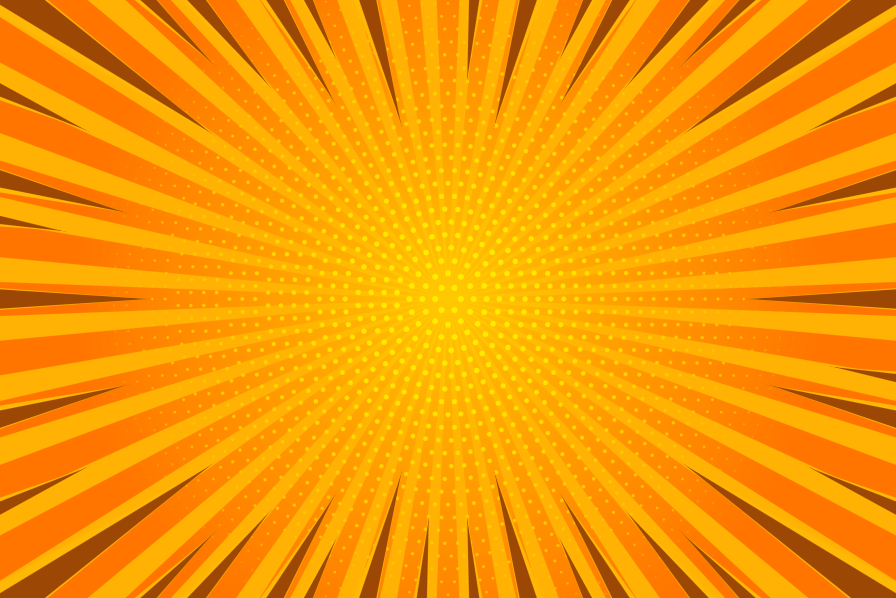
Give the GLSL for this background, as a Shadertoy shader.

```glsl
// Comic burst: alternating amber and orange rays around a glowing centre,
// halftone dots on concentric rings that shrink outwards, and dark spikes
// pointing inwards, mirrored from one quadrant and laid on a 5 degree grid.

const float TAU = 6.283185;

// Coverage of a shape from its signed distance
float fill(float dist, float pixel) {
    return smoothstep(0.75 * pixel, -0.75 * pixel, dist);
}

// Light rays: signed distance across the nearest one
float rayDistance(float radius, float angle) {
    float cell = fract(angle * 48.0 / TAU) - 0.5;
    return (abs(cell) - 0.21) * radius * TAU / 48.0;
}

// Halftone: each ring holds as many dots as its circumference allows
float dotDistance(float radius, float angle) {
    float spacing = 0.0215;
    float ring = max(1.0, round(radius / spacing));
    float count = floor(TAU * ring);
    float cell = fract(angle * count / TAU + 0.5) - 0.5;
    vec2 offset = vec2(radius - ring * spacing, cell * TAU / count * radius);
    return length(offset) - 0.0051 * pow(max(0.0, 1.0 - radius / 0.66), 0.6);
}

// Spikes: x is the bright rim coverage, y the dark core coverage
vec2 spikes(vec2 p, float pixel) {
    // Distance of each tip from the centre; 9 leaves the slot empty
    float reach[18] = float[](0.50, 9.0, 0.656, 0.559, 9.0, 0.67,
                              9.0, 0.486, 9.0, 0.559, 0.468, 9.0,
                              0.382, 0.446, 9.0, 0.304, 9.0, 0.37);
    vec2 q = abs(p);
    vec2 cover = vec2(0.0);
    for (int i = 0; i < 18; i++) {
        // Two slots break the mirror symmetry
        if (i == 2 && p.x * p.y > 0.0) continue;
        if (i == 17 && p.x < 0.0 && p.y > 0.0) continue;
        float angle = float(i) * TAU / 72.0;
        vec2 dir = vec2(cos(angle), sin(angle));
        float along = dot(q, dir) - reach[i];
        float side = dir.x * q.y - dir.y * q.x;
        float rim = abs(side + 0.015 * along) - 0.088 * along;
        float core = abs(side) - 0.065 * along;
        cover = max(cover, vec2(fill(rim, pixel), fill(core, pixel)));
    }
    return cover;
}

void mainImage(out vec4 fragColor, in vec2 fragCoord) {
    float pixel = 1.0 / iResolution.y;
    vec2 p = (fragCoord - 0.5 * iResolution.xy) * pixel;
    float radius = length(p);
    float angle = atan(p.y, p.x);

    // Glow fading from yellow to orange, with rays that stay amber
    vec3 glow = vec3(1.0, 0.79, 0.005);
    vec3 orange = mix(glow, vec3(1.0, 0.46, 0.0), pow(min(radius / 0.62, 1.0), 0.9));
    vec3 amber = mix(glow, vec3(1.0, 0.70, 0.01), smoothstep(0.0, 0.3, radius));
    vec3 color = mix(orange, amber, fill(rayDistance(radius, angle), pixel));

    // Halftone dots
    vec3 dotColor = mix(vec3(1.0, 0.92, 0.0), vec3(1.0, 0.72, 0.01), smoothstep(0.05, 0.6, radius));
    float dotFade = 1.0 - smoothstep(0.45, 0.64, radius);
    color = mix(color, dotColor, dotFade * fill(dotDistance(radius, angle), pixel));

    // Spikes with a thin bright rim
    vec2 spike = spikes(p, pixel);
    color = mix(color, vec3(1.0, 0.72, 0.02), spike.x);
    color = mix(color, vec3(0.61, 0.28, 0.01), spike.y);

    fragColor = vec4(color, 1.0);
}
```
